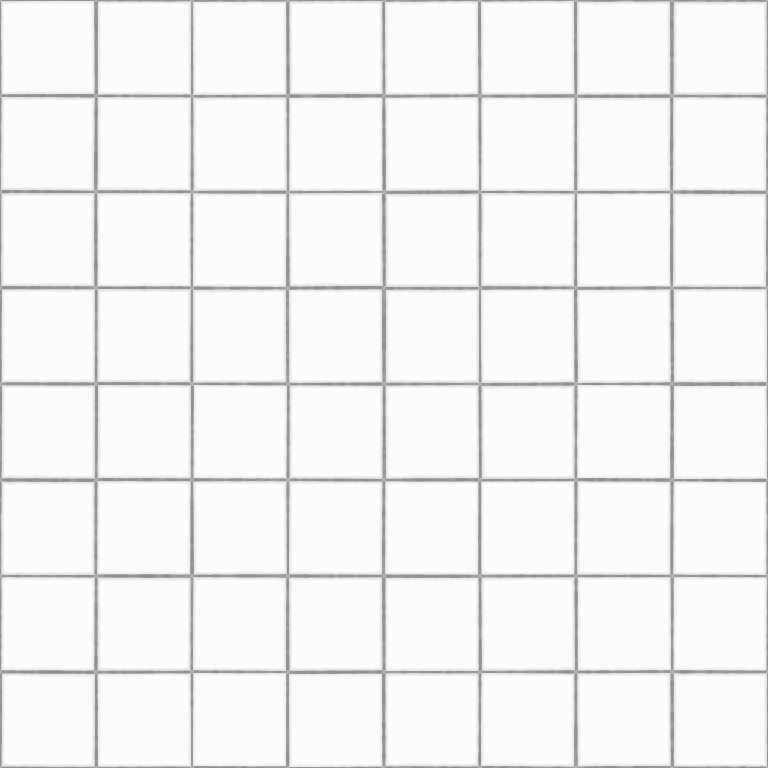
Write a three.js fragment shader that draws this pattern.

```glsl
varying vec2 vUv;

float hash(vec2 p) {
  return fract(sin(dot(p, vec2(127.1, 311.7))) * 43758.5453);
}

// Value noise that wraps after a whole number of cells
float wrappedNoise(vec2 p, float period) {
  vec2 cell = floor(p);
  vec2 f = fract(p);
  f = f * f * (3.0 - 2.0 * f);
  vec2 lo = mod(cell, period);
  vec2 hi = mod(cell + 1.0, period);
  return mix(mix(hash(lo), hash(vec2(hi.x, lo.y)), f.x),
             mix(hash(vec2(lo.x, hi.y)), hash(hi), f.x), f.y);
}

float roundedBox(vec2 p, float halfSize, float radius) {
  vec2 q = abs(p) - halfSize + radius;
  return length(max(q, 0.0)) + min(max(q.x, q.y), 0.0) - radius;
}

void main() {
  vec2 grid = vUv * 8.0;
  vec2 id = mod(floor(grid), 8.0);
  vec2 local = fract(grid) - 0.5;
  float aa = max(fwidth(grid.x), 0.0001);

  // Each tile is laid slightly off centre and slightly turned
  vec2 shift = (vec2(hash(id + 3.1), hash(id + 17.7)) - 0.5) * 0.007;
  float turn = (hash(id + 41.3) - 0.5) * 0.01;
  vec2 tilePos = local - shift + turn * vec2(-local.y, local.x);

  // Fine chipping along the tile edge
  float chip = (wrappedNoise(grid * 16.0, 128.0) - 0.5) * 0.004;
  float edge = roundedBox(tilePos, 0.4845, 0.01) + chip;

  // Mottled grout, paler where the joints cross
  float mottle = wrappedNoise(grid * 24.0, 192.0);
  float grout = mix(0.56, 0.64, mottle * mottle);
  vec2 toJoint = 0.5 - abs(local);
  float crossing = 1.0 - smoothstep(0.008, 0.03, max(toJoint.x, toJoint.y));
  grout = mix(grout, 0.72, crossing);

  // Glazed face with a soft grey rim
  float rim = mix(0.89, 0.94, hash(id + 71.9));
  float face = mix(0.99, rim, smoothstep(-0.037, -0.012, edge));

  float cover = 1.0 - smoothstep(-0.5 * aa, 0.5 * aa, edge);
  gl_FragColor = vec4(vec3(mix(grout, face, cover)), 1.0);
}
```
